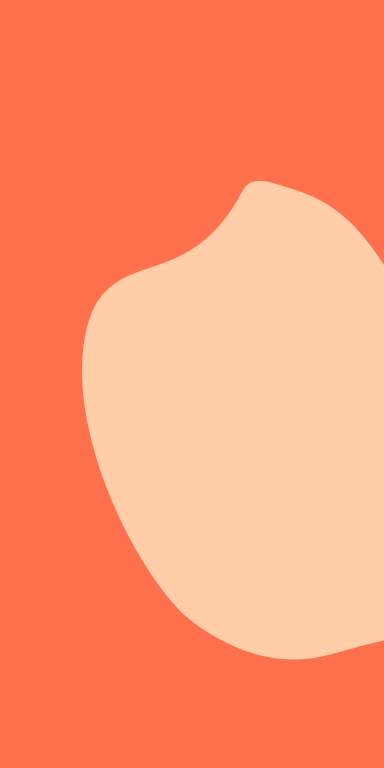
Reproduce this background procedurally as a WebGL 1 fragment shader.

```glsl
precision highp float;
// Flat coral backdrop with one large, smooth peach blob running off the right edge.

uniform vec2 u_resolution;

const vec3 CORAL = vec3(1.0, 0.444, 0.300);
const vec3 PEACH = vec3(1.0, 0.804, 0.657);
const int STEPS = 16;

// Point on a cubic Bezier curve
vec2 bezier(vec2 a, vec2 b, vec2 c, vec2 d, float t) {
  float s = 1.0 - t;
  return s * s * s * a + 3.0 * s * t * (s * b + t * c) + t * t * t * d;
}

// Distance from p to the segment a-b
float segmentDistance(vec2 p, vec2 a, vec2 b) {
  vec2 ab = b - a;
  float h = clamp(dot(p - a, ab) / max(dot(ab, ab), 1e-9), 0.0, 1.0);
  return length(p - a - h * ab);
}

// -1 when a ray to the right of p crosses the segment a-b, otherwise 1
float crossing(vec2 p, vec2 a, vec2 b) {
  if ((a.y > p.y) == (b.y > p.y)) return 1.0;
  float x = mix(a.x, b.x, (p.y - a.y) / (b.y - a.y));
  return p.x < x ? -1.0 : 1.0;
}

// Adds one curve to the outline: x holds the distance, y the inside sign
vec2 addCurve(vec2 field, vec2 p, vec2 a, vec2 b, vec2 c, vec2 d) {
  vec2 from = a;
  for (int i = 1; i <= STEPS; i++) {
    vec2 to = bezier(a, b, c, d, float(i) / float(STEPS));
    field.x = min(field.x, segmentDistance(p, from, to));
    field.y *= crossing(p, from, to);
    from = to;
  }
  return field;
}

// Signed distance to the blob, negative inside
float blob(vec2 p) {
  vec2 peak = vec2(0.677, 1.529);
  vec2 neck = vec2(0.617, 1.477);
  vec2 hollow = vec2(0.479, 1.339);
  vec2 shoulder = vec2(0.268, 1.234);
  vec2 left = vec2(0.2135, 1.031);
  vec2 heel = vec2(0.469, 0.409);
  vec2 base = vec2(0.760, 0.2826);
  vec2 exitLow = vec2(1.0, 0.332);
  vec2 exitHigh = vec2(1.0, 1.310);
  vec2 brow = vec2(0.755, 1.510);

  vec2 f = vec2(10.0, 1.0);
  // Upper left side
  f = addCurve(f, p, peak, vec2(0.638, 1.529), vec2(0.633, 1.503), neck);
  f = addCurve(f, p, neck, vec2(0.586, 1.424), vec2(0.542, 1.372), hollow);
  f = addCurve(f, p, hollow, vec2(0.404, 1.297), vec2(0.323, 1.297), shoulder);
  f = addCurve(f, p, shoulder, vec2(0.229, 1.190), vec2(0.2135, 1.112), left);
  // Lower side
  f = addCurve(f, p, left, vec2(0.2135, 0.815), vec2(0.346, 0.536), heel);
  f = addCurve(f, p, heel, vec2(0.497, 0.380), vec2(0.620, 0.2826), base);
  f = addCurve(f, p, base, vec2(0.846, 0.2826), vec2(0.878, 0.305), exitLow);
  // Beyond the right edge, then back over the top
  f = addCurve(f, p, exitLow, vec2(1.224, 0.385), vec2(1.224, 0.958), exitHigh);
  f = addCurve(f, p, exitHigh, vec2(0.911, 1.448), vec2(0.8385, 1.484), brow);
  f = addCurve(f, p, brow, vec2(0.729, 1.518), vec2(0.698, 1.529), peak);
  return f.x * f.y;
}

void main() {
  // The canvas spans 1 by 2 units
  vec2 p = gl_FragCoord.xy / u_resolution * vec2(1.0, 2.0);
  float pixel = 1.0 / u_resolution.x;
  float cover = clamp(0.5 - blob(p) / pixel, 0.0, 1.0);
  gl_FragColor = vec4(mix(CORAL, PEACH, cover), 1.0);
}
```
